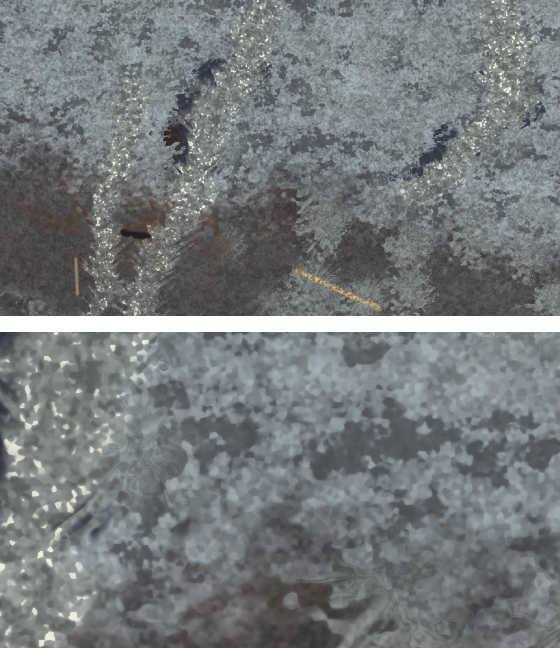
Top: the whole. Bottom: its middle third, enlarged.
This texture is drawn by a WebGL 1 fragment shader. Its source:

```glsl
precision highp float;
// Feathery hoarfrost creeping over a dark, rusty surface with blue cracks.
uniform vec2 u_resolution;

vec2 hash2(vec2 p) {
  return fract(sin(vec2(dot(p, vec2(127.1, 311.7)), dot(p, vec2(269.5, 183.3)))) * 4375.85);
}

// Smooth cellular noise: each cell's value blended by distance to its point.
float grain(vec2 p) {
  vec2 base = floor(p);
  float sum = 0.0, total = 0.0;
  for (int j = -1; j <= 1; j++)
    for (int i = -1; i <= 1; i++) {
      vec2 cell = base + vec2(float(i), float(j));
      vec2 h = hash2(cell);
      vec2 d = p - cell - h;
      float w = exp(-6.0 * dot(d, d));
      sum += w * fract(h.x * 7.3 + h.y * 5.1);
      total += w;
    }
  return sum / total;
}

// Layered, rotated sines for broad cloudy variation, about -1 to 1.
float clouds(vec2 p) {
  float s = 0.0, amp = 0.55;
  for (int i = 0; i < 5; i++) {
    p = mat2(0.8, 0.6, -0.6, 0.8) * p * 1.8 + 1.7;
    s += amp * sin(p.x + 1.3 * sin(p.y * 1.1)) * cos(p.y + sin(p.x * 0.7));
    amp *= 0.62;
  }
  return s;
}

// Spiky frost flowers: x = height, y = needle shade, z = random id.
vec3 rosettes(vec2 p) {
  vec2 base = floor(p);
  vec3 best = vec3(0.0, 0.5, 0.0);
  for (int j = -1; j <= 1; j++)
    for (int i = -1; i <= 1; i++) {
      vec2 cell = base + vec2(float(i), float(j));
      vec2 h = hash2(cell + 9.0);
      vec2 d = p - cell - 0.15 - 0.7 * h;
      float r = length(d), a = atan(d.y, d.x + 1e-4);
      float needle = 0.6 * sin(a * 23.0 + 3.0 * sin(a * 5.0 + h.x * 6.0) + r * 4.0)
                   + 0.4 * sin(a * 11.0 + h.y * 20.0 - r * 9.0);
      float height = 1.0 - r / (0.55 + 0.3 * h.y) + 0.28 * r * needle;
      if (height > best.x) best = vec3(height, 0.5 + 0.5 * needle, h.x);
    }
  return best;
}

// Frost ridge with fibres sweeping up and out from its axis.
float ridge(vec2 p, float axis, float width) {
  float s = p.x - axis, d = abs(s);
  float fibre = grain(vec2(d * 16.0 + step(0.0, s) * 40.0, (p.y - d * 0.8) * 75.0));
  float lump = grain(p * 15.0 + 4.0);
  return smoothstep(0.0, 0.45, 1.0 - d / (width * (0.25 + 0.9 * fibre + 0.6 * lump)));
}

float segment(vec2 p, vec2 a, vec2 b) {
  vec2 d = b - a;
  return length(p - a - d * clamp(dot(p - a, d) / dot(d, d), 0.0, 1.0));
}

void main() {
  vec2 p = gl_FragCoord.xy / u_resolution.y;
  float fine = grain(p * 170.0) - 0.5;
  float medium = grain(p * vec2(65.0, 80.0) + 31.0) - 0.5;
  float coarse = grain(p * vec2(14.0, 24.0) + 7.0) - 0.5;
  float cloud = clouds(p * 2.6);
  float rough = clouds(p * 13.0);
  vec3 flower = rosettes(p * 6.5 + 0.12 * rough + 0.25 * medium);

  // Bare ground with rusty stains
  vec3 color = vec3(0.305, 0.295, 0.30) + 0.07 * fine + 0.07 * medium + 0.035 * cloud;
  float rust = exp(-dot((p - vec2(0.5, 0.33)) * vec2(2.6, 6.0), (p - vec2(0.5, 0.33)) * vec2(2.6, 6.0)));
  color = mix(color, vec3(0.33, 0.23, 0.18), rust * smoothstep(-0.2, 0.5, rough + coarse) * 0.75);

  // Frost sheet thinning downwards
  float cover = smoothstep(-0.14, 0.17, p.y - 0.53 + 0.18 * p.x + 0.11 * cloud + 0.1 * medium + 0.06 * rough);
  float tone = 0.62 + 0.28 * cloud + 0.65 * fine + 0.5 * medium + 0.3 * coarse;
  vec3 sheet = mix(vec3(0.36, 0.385, 0.40), vec3(0.61, 0.66, 0.69), clamp(tone, 0.0, 1.1));
  float specks = smoothstep(0.12, 0.4, -coarse - 0.6 * medium - 0.3 * fine);
  sheet = mix(sheet, vec3(0.29, 0.30, 0.32), specks * 0.7);
  color = mix(color, sheet, cover);

  // Ridge axes
  float wiggle = 0.018 * sin(p.y * 13.0) + 0.01 * sin(p.y * 31.0);
  float axisA = 0.29 + 0.17 * p.y + wiggle;
  float axisB = 0.435 + 0.4 * p.y - wiggle;
  float axisC = 1.6 - 0.9 * max(0.0, 0.68 - p.y) + wiggle;

  // Frost flowers, on the sheet and scattered over the lower ground
  float lowTufts = step(0.42, flower.z) * smoothstep(0.75, 0.95, p.x + 0.5 * p.y);
  lowTufts = max(lowTufts, smoothstep(0.11, 0.04, length(p * vec2(0.5, 1.0))));
  float textured = smoothstep(-0.3, 0.35, cloud + 0.5 * exp(-pow((p.x - axisC) * 4.0, 2.0)));
  float tuft = smoothstep(0.05, 0.6, flower.x + 0.25 * medium) * mix(lowTufts * 0.8, textured * 0.7, cover);
  vec3 frost = mix(vec3(0.39, 0.41, 0.41), vec3(0.62, 0.65, 0.64), clamp(0.2 + 0.5 * flower.y + 0.6 * fine + 0.5 * medium, 0.0, 1.1));
  color = mix(color, frost, tuft);

  // Dark blue cracks beside the ridges
  float nearB = exp(-pow((p.x - axisB + 0.03) / 0.17, 2.0)) * smoothstep(0.36, 0.5, p.y) * smoothstep(1.1, 0.75, p.y);
  float nearC = exp(-pow((p.x - axisC) / 0.18, 2.0)) * smoothstep(0.34, 0.46, p.y) * smoothstep(1.0, 0.75, p.y);
  float crack = max(nearB, nearC * 0.85) - 0.75 * flower.x + 0.3 * rough + 0.35 * medium + 0.25 * coarse;
  crack = smoothstep(0.42, 0.68, crack);
  float ember = smoothstep(0.16, 0.04, length(p - vec2(0.47, 0.57)));
  color = mix(color, mix(vec3(0.19, 0.205, 0.26), vec3(0.16, 0.11, 0.09), ember) + 0.05 * fine, crack * 0.92);

  // Feathered ridges with sparkling crystals
  float feather = ridge(p, axisA, 0.055) * smoothstep(0.8, 0.7, p.y);
  feather = max(feather, ridge(p, axisB, 0.085));
  feather = max(feather, ridge(p, axisC, 0.09) * smoothstep(0.3, 0.45, p.y));
  vec3 plume = mix(vec3(0.38, 0.40, 0.39), vec3(0.65, 0.67, 0.65), clamp(0.5 + 0.8 * fine + 0.9 * medium, 0.0, 1.1));
  color = mix(color, plume, feather * (0.65 + 0.25 * cover));
  color += vec3(0.25, 0.24, 0.2) * feather * smoothstep(0.3, 0.45, fine + 0.3 * medium);

  // Golden blade, pale stalk and dark twig
  float blade = smoothstep(0.011, 0.002, segment(p, vec2(0.94, 0.143), vec2(1.2, 0.023)) + 0.008 * medium);
  color = mix(color, vec3(0.72, 0.61, 0.40) + 0.4 * fine, blade * 0.85);
  float stalk = smoothstep(0.008, 0.002, segment(p, vec2(0.24, 0.18), vec2(0.245, 0.07)));
  color = mix(color, vec3(0.62, 0.55, 0.44), stalk * 0.8);
  float twig = smoothstep(0.014, 0.005, segment(p, vec2(0.39, 0.265), vec2(0.47, 0.252)) + 0.008 * medium);
  color = mix(color, vec3(0.13, 0.12, 0.14), twig);

  gl_FragColor = vec4(clamp(color, 0.0, 1.0), 1.0);
}
```
